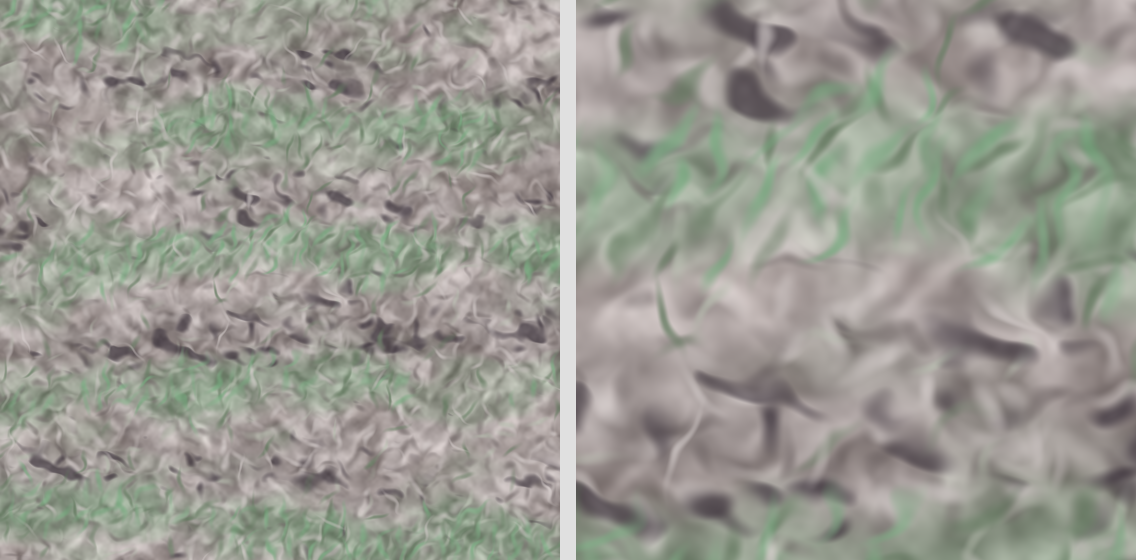
Left, the full canvas; right, a detail of the centre.
Write a WebGL 1 fragment shader that draws this texture.

```glsl
precision highp float;
uniform vec2 u_resolution;

const float TAU = 6.2831853;
const float ROW_SPACING = 0.24;
const float GRASS_ROW = 0.78;
const float CLOD_ROW = 0.87;
const float ROW_WAVINESS = 0.09;
const float RAGGEDNESS = 0.014;
const float BROAD_CONTRAST = 0.13;
const float LITTER_CONTRAST = 0.36;
const float GRAIN = 0.09;

const vec3 SOIL = vec3(0.610, 0.567, 0.558);
const vec3 PALE_SOIL = vec3(0.705, 0.667, 0.662);
const vec3 STRAW = vec3(0.820, 0.790, 0.785);
const vec3 SHADE = vec3(0.440, 0.402, 0.402);
const vec3 HOLLOW = vec3(0.290, 0.255, 0.285);
const vec3 MOSS = vec3(0.590, 0.632, 0.565);
const vec3 TUFT = vec3(0.480, 0.590, 0.480);
const vec3 DRY_BLADE = vec3(0.720, 0.745, 0.690);
const vec3 BLADE = vec3(0.410, 0.495, 0.395);
const vec3 FRESH_BLADE = vec3(0.480, 0.670, 0.510);

float hash(vec2 p) {
  vec3 q = fract(p.xyx * 0.1031);
  q += dot(q, q.yzx + 33.33);
  return fract((q.x + q.y) * q.z);
}

float noise(vec2 p) {
  vec2 cell = floor(p);
  vec2 f = fract(p);
  f = f * f * (3.0 - 2.0 * f);
  float low = mix(hash(cell), hash(cell + vec2(1.0, 0.0)), f.x);
  float high = mix(hash(cell + vec2(0.0, 1.0)), hash(cell + 1.0), f.x);
  return mix(low, high, f.y);
}

vec2 turn(vec2 p, float angle) {
  float c = cos(angle);
  float s = sin(angle);
  return vec2(c * p.x + s * p.y, c * p.y - s * p.x);
}

// Strength of the wavy horizontal rows around a given height
float rowBand(vec2 p, float centre) {
  float wave = ROW_WAVINESS * (noise(p * vec2(4.0, 2.0) + 17.0) - 0.5);
  return 0.5 + 0.5 * cos(TAU * (p.y - centre + wave) / ROW_SPACING);
}

float grassCover(vec2 p) {
  float clump = noise(p * vec2(6.0, 9.0) + 41.0) + 0.3 * noise(p * 22.0 + 2.0);
  return smoothstep(0.75, 1.3, 0.6 * rowBand(p, GRASS_ROW) + 0.75 * clump);
}

float clodCover(vec2 p) {
  float clump = noise(p * vec2(7.0, 12.0) + 73.0);
  return smoothstep(0.6, 1.15, 0.75 * rowBand(p, CLOD_ROW) + 0.6 * clump);
}

// Matted streaks of litter whose direction changes from patch to patch
float litter(vec2 p) {
  float rising = noise(turn(p, 0.9) * vec2(34.0, 76.0) + 4.0);
  float falling = noise(turn(p, -0.7) * vec2(34.0, 72.0) + 61.0);
  float streak = mix(rising, falling, smoothstep(0.4, 0.6, noise(p * 15.0 + 27.0)));
  return 0.65 * streak + 0.35 * noise(p * vec2(36.0, 46.0) + 90.0) - 0.5;
}

// Soft curved flecks, one per cell; shares are (everywhere, grass, clods),
// size is (half length, half width) in cells, lean is (mean, spread) in radians
void scatter(inout vec3 color, vec2 p, float cells, float seed, vec3 shares,
             vec2 size, vec2 lean, vec3 tint, float opacity) {
  vec2 grid = p * cells;
  for (int j = -1; j <= 1; j++) {
    for (int i = -1; i <= 1; i++) {
      vec2 cell = floor(grid) + vec2(float(i), float(j));
      vec2 key = cell + seed * 37.0;
      vec2 centre = cell + 0.2 + 0.6 * vec2(hash(key + 3.1), hash(key + 7.7));
      vec2 place = centre / cells;
      float density = dot(shares, vec3(1.0, grassCover(place), clodCover(place)));
      vec2 q = turn(grid - centre, lean.x + lean.y * (hash(key + 11.3) - 0.5));
      q.y += (hash(key + 19.9) - 0.5) * 0.6 * q.x * q.x;
      vec2 extent = size * (0.6 + 0.4 * vec2(hash(key + 23.5), hash(key + 29.2)));
      float mask = 1.0 - smoothstep(0.1, 1.25, length(q / extent));
      float present = step(hash(key + 31.6), density);
      float strength = opacity * (0.4 + 0.6 * hash(key + 43.8));
      color = mix(color, tint, mask * present * strength);
    }
  }
}

void main() {
  vec2 p = gl_FragCoord.xy / u_resolution.y;
  vec2 ragged = p + RAGGEDNESS * (vec2(noise(p * 48.0 + 13.0), noise(p * 48.0 + 57.0)) - 0.5);
  float grass = grassCover(ragged);
  float clods = clodCover(ragged);

  // Bare ground, mottled, with moss and the base of the tufts
  float mottle = 0.5 * noise(p * vec2(9.0, 14.0)) + 0.5 * noise(ragged * vec2(24.0, 30.0) + 5.0);
  vec3 color = mix(SOIL, PALE_SOIL, smoothstep(0.25, 0.7, mottle));
  color += BROAD_CONTRAST * (noise(p * vec2(5.0, 10.0) + 31.0) - 0.5);
  float moss = smoothstep(0.5, 0.85, noise(p * vec2(12.0, 18.0) + 9.0) + 0.25 * rowBand(p, GRASS_ROW));
  color = mix(color, MOSS, 0.6 * moss * (1.0 - 0.7 * clods));
  color = mix(color, TUFT, 0.55 * grass);
  color = mix(color, SHADE, 0.25 * clods);
  color += LITTER_CONTRAST * litter(ragged);

  // Pale and dark litter
  scatter(color, ragged, 40.0, 1.0, vec3(0.3, 0.0, 0.2), vec2(0.8, 0.34), vec2(-0.4, 2.6), SHADE, 0.6);
  scatter(color, ragged, 36.0, 2.0, vec3(0.4, -0.2, 0.1), vec2(0.8, 0.32), vec2(0.9, 3.1), STRAW, 0.7);
  scatter(color, ragged, 34.0, 3.0, vec3(0.2, 0.3, -0.1), vec2(0.85, 0.24), vec2(0.7, 2.0), DRY_BLADE, 0.7);

  // Dark hollows and cracks between clods
  float crack = noise(turn(ragged, -0.35) * vec2(30.0, 54.0) + 15.0) + 0.3 * clods;
  color = mix(color, HOLLOW, 0.75 * smoothstep(0.88, 1.15, crack));
  scatter(color, ragged, 30.0, 5.0, vec3(0.02, 0.0, 0.3), vec2(0.6, 0.28), vec2(-0.4, 2.4), HOLLOW, 0.85);

  // Grass tufts and stray stalks
  scatter(color, ragged, 32.0, 6.0, vec3(0.10, 0.7, 0.0), vec2(0.9, 0.22), vec2(1.1, 1.6), BLADE, 0.8);
  scatter(color, ragged, 30.0, 7.0, vec3(0.0, 0.9, 0.0), vec2(0.95, 0.22), vec2(1.2, 1.5), FRESH_BLADE, 0.8);
  scatter(color, ragged, 26.0, 8.0, vec3(0.14, 0.0, 0.1), vec2(0.8, 0.15), vec2(1.9, 2.0), STRAW, 0.7);

  // Fine soft grain
  float grain = 0.6 * noise(p * 85.0 + 3.0) + 0.4 * noise(p * 150.0 + 8.0) - 0.5;
  gl_FragColor = vec4(color + GRAIN * grain, 1.0);
}
```
